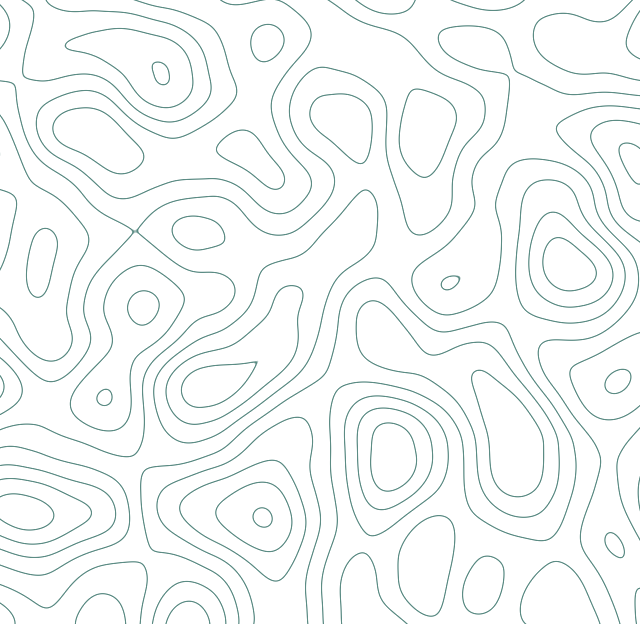
Give the GLSL for this pattern, as a Shadertoy shader.

```glsl
// Topographic map: thin teal contour lines of a smooth noise terrain on white.

const vec3 PAPER = vec3(1.0);
const vec3 INK = vec3(0.08, 0.35, 0.31);

const float CELLS = 5.0;           // noise cells per canvas height
const float LEVELS = 6.8;          // contours per unit of terrain height
const float LINE_WIDTH = 0.00134;  // fraction of canvas height
const float MIN_SLOPE = 5.0;       // keeps flat summits from filling with ink
const float SOFTNESS = 1.2;        // edge filter width in pixels

// Integer hash of a lattice point, from 0 to 1
float hash(vec2 cell) {
    uvec2 q = uvec2(ivec2(cell)) * uvec2(1597u, 3812u);
    uint n = (q.x ^ (q.y + 7919u)) * 73157u;
    n = (n ^ (n >> 15)) * 668265u;
    n = (n ^ (n >> 13)) * 374761u;
    return float((n ^ (n >> 16)) & 65535u) / 65536.0;
}

// Unit gradient in a random direction
vec2 latticeGradient(vec2 cell) {
    float angle = 6.28319 * hash(cell);
    return vec2(cos(angle), sin(angle));
}

// Gradient noise: x = value, yz = analytic derivatives
vec3 gradientNoise(vec2 p) {
    vec2 i = floor(p), f = p - i;
    vec2 u = f * f * f * (f * (f * 6.0 - 15.0) + 10.0);
    vec2 du = 30.0 * f * f * (f * (f - 2.0) + 1.0);

    vec2 ga = latticeGradient(i);
    vec2 gb = latticeGradient(i + vec2(1, 0));
    vec2 gc = latticeGradient(i + vec2(0, 1));
    vec2 gd = latticeGradient(i + vec2(1, 1));

    float a = dot(ga, f);
    float b = dot(gb, f - vec2(1, 0));
    float c = dot(gc, f - vec2(0, 1));
    float d = dot(gd, f - vec2(1, 1));

    float value = mix(mix(a, b, u.x), mix(c, d, u.x), u.y);
    vec2 slope = mix(mix(ga, gb, u.x), mix(gc, gd, u.x), u.y)
               + du * (u.yx * (a - b - c + d) + vec2(b, c) - a);
    return vec3(value, slope);
}

// Broad hills with a faint finer octave: height and slope
vec3 terrain(vec2 p) {
    vec3 hills = gradientNoise(p);
    vec3 detail = gradientNoise(p * 2.0 + 31.7);
    return hills + 0.1 * detail * vec3(1.0, 2.0, 2.0);
}

// Distance to the nearest contour, in units of the slope's domain
float contourDistance(float level, float slope) {
    return abs(fract(level) - 0.5) / max(slope, MIN_SLOPE);
}

// Share of the filter footprint covered by a line at this distance
float lineCoverage(float dist, float width, float footprint) {
    float overlap = 0.5 * (footprint + width) - dist;
    return clamp(overlap, 0.0, min(width, footprint)) / footprint;
}

void mainImage(out vec4 fragColor, in vec2 fragCoord) {
    vec2 uv = fragCoord / iResolution.y;
    vec3 ground = terrain(uv * CELLS + vec2(12.35, 7.6));

    float level = ground.x * LEVELS + 20.25;
    float slope = length(ground.yz) * LEVELS * CELLS;
    float dist = contourDistance(level, slope);

    float ink = lineCoverage(dist, LINE_WIDTH, SOFTNESS / iResolution.y);
    fragColor = vec4(mix(PAPER, INK, ink), 1.0);
}
```
